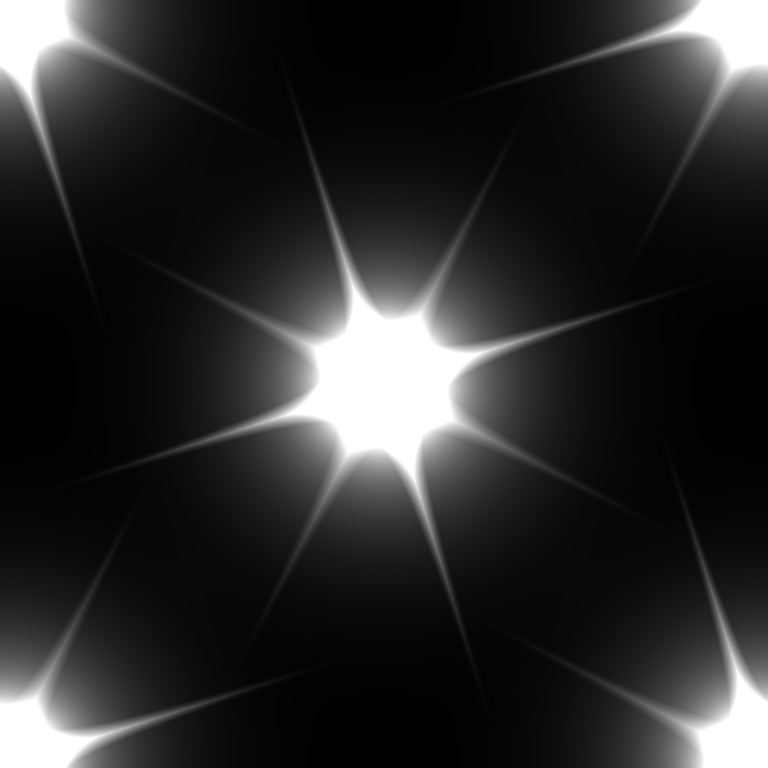
Write a WebGL 2 fragment shader that draws this background.

```glsl
#version 300 es
precision highp float;
// Draws white eight-pointed stars on black: one in each tile centre and one
// on each tile corner. Each star is an inverse-distance glow plus two crosses
// of hyperbolic rays, squared for contrast and faded with distance.

uniform vec2 u_resolution;
out vec4 fragColor;

const float QUARTER_TURN = 0.785398;
const float TILT = 0.308;

// Coordinates of p along axes turned counterclockwise by angle
vec2 toTurnedAxes(vec2 p, float angle) {
    float c = cos(angle), s = sin(angle);
    return vec2(c * p.x + s * p.y, c * p.y - s * p.x);
}

// Four rays along the axes, thinning as they leave the centre
float crossRays(vec2 p, float sharpness) {
    return max(0.0, 1.0 - abs(p.x * p.y) * sharpness);
}

// Brightness of one star centred on the origin
float star(vec2 p, float coreRadius, float strongRay, float weakRay) {
    float d = max(length(p), 0.001);
    float light = coreRadius / d;
    light += strongRay * crossRays(p, 450.0);
    light += weakRay * crossRays(toTurnedAxes(p, QUARTER_TURN), 450.0);
    light *= 1.0 - smoothstep(0.14, 0.58, d);
    return light * light;
}

void main() {
    vec2 uv = gl_FragCoord.xy / min(u_resolution.x, u_resolution.y);

    // Two interleaved square grids: tile centres, then tile corners
    float brightness = 0.0;
    for (int i = 0; i < 2; i++) {
        vec2 cell = fract(uv + 0.5 * float(i)) - 0.5;
        brightness += star(toTurnedAxes(cell, TILT), 0.083, 0.36, 0.18);
    }

    fragColor = vec4(vec3(min(brightness, 1.0)), 1.0);
}
```
